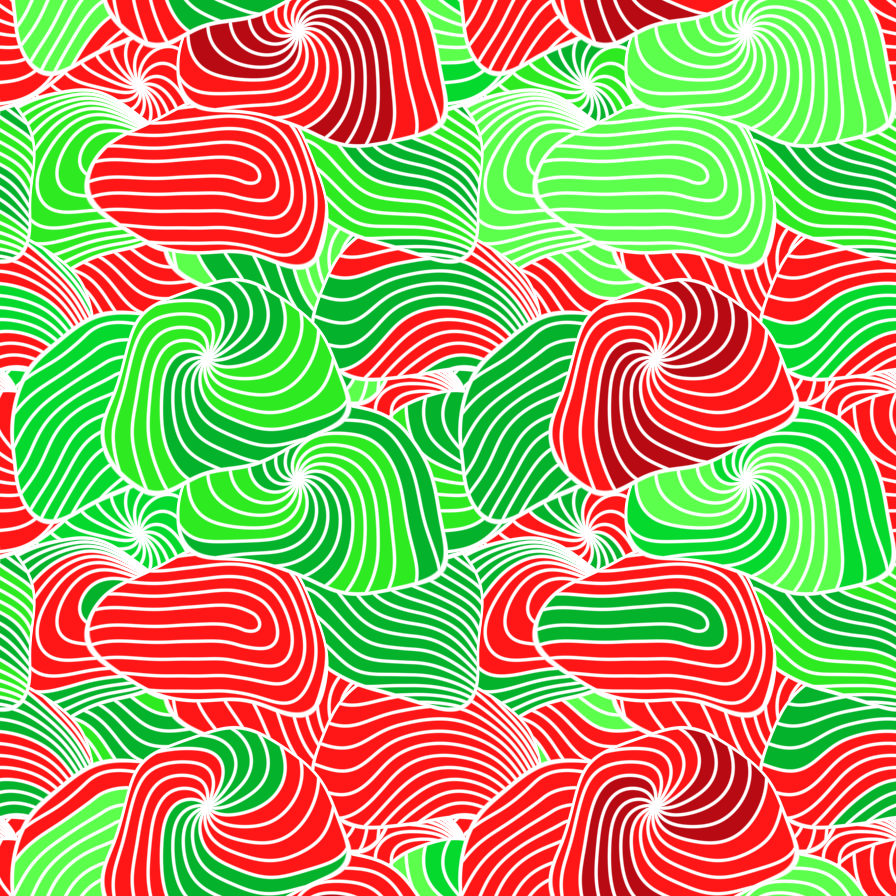
Reproduce this pattern procedurally as a three.js fragment shader.

```glsl
// Overlapping curled waves in red and green, hatched with flowing white lines
varying vec2 vUv;

const vec2 GRID = vec2(6.0, 8.0);   // waves across and up
const float TAU = 6.2831853;

vec4 hash4(vec2 p) {
  vec4 q = fract(p.xyxy * vec4(0.1031, 0.1030, 0.0973, 0.1099));
  q += dot(q, q.wzxy + 33.33);
  return fract((q.xxyz + q.yzzw) * q.zywx);
}

// Gradient noise that wraps after "period" cells
float corner(vec2 cell, vec2 offset, float period) {
  float a = TAU * hash4(mod(cell, period) + 7.0).x;
  return dot(vec2(cos(a), sin(a)), offset);
}

float noise(vec2 p, float period) {
  vec2 i = floor(p), f = fract(p), e = vec2(1.0, 0.0);
  vec2 u = f * f * f * (f * (f * 6.0 - 15.0) + 10.0);
  return mix(mix(corner(i, f, period), corner(i + e, f - e, period), u.x),
             mix(corner(i + e.yx, f - e.yx, period), corner(i + 1.0, f - 1.0, period), u.x), u.y);
}

vec2 warp(vec2 p) {
  return p + 0.03 * vec2(noise(p * 8.0, 4.0), noise(p * 8.0 + 0.37, 4.0));
}

// Shapes repeat twice each way, colours only once
vec2 shapeId(vec2 cell) { return mod(cell, GRID * 0.5); }

vec2 radii(vec2 cell) {
  return vec2(0.135, 0.095) * (0.85 + 0.3 * hash4(shapeId(cell) + 23.0).y);
}

// Rotated, mirrored and bent coordinates of one wave
vec2 localPoint(vec2 p, vec2 cell) {
  vec4 h = hash4(shapeId(cell) + 11.0);
  vec2 centre = cell + 0.5 + vec2(0.5 * mod(cell.y, 2.0), 0.0) + (h.xy - 0.5) * 0.45;
  float a = (h.z - 0.5) * 1.6;
  vec2 q = mat2(cos(a), -sin(a), sin(a), cos(a)) * (p - centre / GRID);
  if (h.w < 0.5) q.x = -q.x;
  q.y += 2.0 * q.x * q.x - 0.01;
  return q;
}

// Signed distance to the rim of a wave
float rim(vec2 p, vec2 cell) {
  vec2 q = localPoint(p, cell), r = radii(cell);
  float k = length(q / r);
  return k * (k - 1.0) / max(length(q / (r * r)), 0.001);
}

float priority(vec2 cell) { return hash4(shapeId(cell) + 37.0).x; }

// Hatching: whole values are the white lines
float hatch(vec2 p, vec2 cell) {
  vec2 q = localPoint(p, cell), r = radii(cell);
  vec4 h = hash4(shapeId(cell) + 53.0);
  if (h.x < 0.35) {                        // arches that share one tip
    vec2 a = q / r + vec2(1.0, 0.0);
    return 5.5 * dot(a, a) / max(a.x, 0.05);
  }
  if (h.x < 0.62) {                        // spiral
    vec2 c = q - r * vec2(0.35, 0.15) * (h.yz * 2.0 - 0.5);
    return 16.0 * atan(c.y, c.x) / TAU + 45.0 * length(c);
  }
  if (h.x < 0.76) {                        // hairpin
    q.x -= clamp(q.x, -0.2, 0.03);
    return 58.0 * length(q) + 0.4;
  }
  float bend = 0.022 * sin(28.0 * q.x + TAU * h.y);   // fanned ripples
  return 55.0 * (q.y + bend) / max(1.0 + 4.0 * q.x, 0.3);
}

vec3 tone(bool red, float t) {
  if (red) return t < 0.88 ? vec3(1.0, 0.09, 0.09) : vec3(0.72, 0.04, 0.07);
  if (t < 0.36) return vec3(0.02, 0.70, 0.17);
  if (t < 0.55) return vec3(0.02, 0.85, 0.18);
  return t < 0.82 ? vec3(0.18, 0.92, 0.13) : vec3(0.36, 1.0, 0.30);
}

// Colour of a wave, in blocks of four stripes
vec3 fill(vec2 cell, float stripe) {
  vec4 h = hash4(mod(cell, GRID) + 71.0);
  float zone = 0.6 * cos(2.0 * TAU * ((cell.y + 0.5) / GRID.y - 0.13));
  bool red = zone + 1.5 * (h.x - 0.5) > 0.1;
  bool second = h.w < 0.65 && fract(floor(stripe) / 8.0 + h.y) >= 0.5;
  if (second && h.z < 0.3) red = !red;
  return tone(red, second ? fract(h.y + 0.4) : h.y);
}

void main() {
  vec2 p = warp(vUv), base = floor(p * GRID), top = base;

  // Frontmost wave here
  float best = -1.0;
  for (int j = -2; j <= 2; j++) for (int i = -2; i <= 2; i++) {
    vec2 cell = base + vec2(float(i), float(j));
    float order = priority(cell);
    if (order > best && rim(p, cell) < 0.0) { best = order; top = cell; }
  }

  // Nearest rim that is not hidden
  float edge = 1.0;
  for (int j = -2; j <= 2; j++) for (int i = -2; i <= 2; i++) {
    vec2 cell = base + vec2(float(i), float(j));
    if (priority(cell) >= best) edge = min(edge, abs(rim(p, cell)));
  }

  // Even line width from the slope of the hatching
  vec2 e = vec2(0.0004, 0.0);
  float f = hatch(p, top);
  vec2 slope = vec2(hatch(warp(vUv + e), top), hatch(warp(vUv + e.yx), top)) - f;
  slope = (fract(slope + 0.5) - 0.5) / e.x;
  float line = (0.5 - abs(fract(f) - 0.5)) / max(length(slope), 1.0);

  float ink = 1.0 - smoothstep(0.0009, 0.0029, min(line, edge - 0.0003));
  gl_FragColor = vec4(mix(fill(top, f), vec3(1.0), ink), 1.0);
}
```
